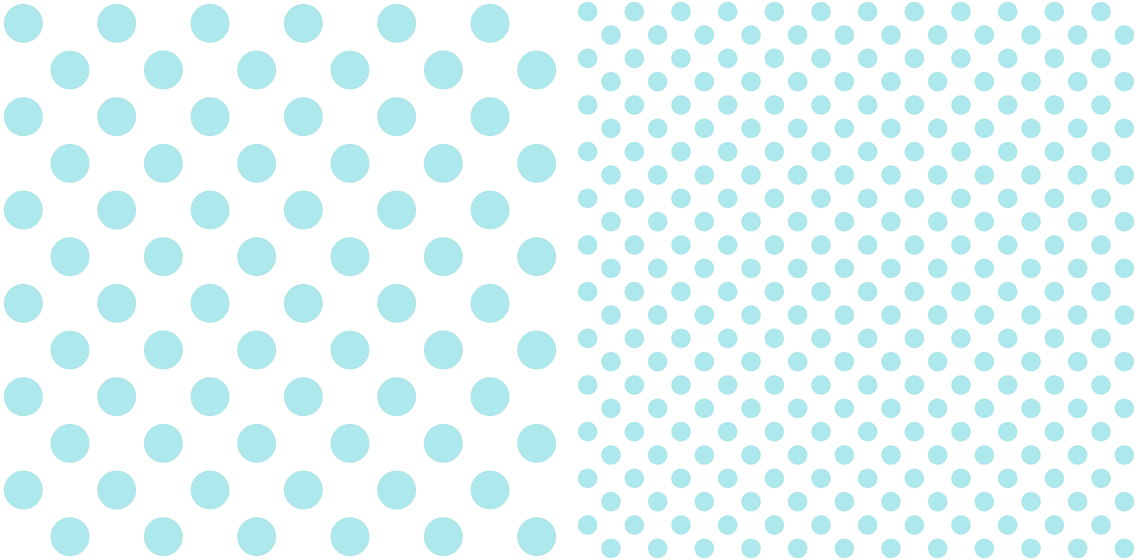
Left: one tile. Right: repeated 2 by 2.
A Shadertoy shader for this pattern:

```glsl
// Staggered polka dots: flat aqua discs on white, two per square cell.
// Each cell wraps, so the distance to the nearest dot tiles without a seam;
// a hairline, slightly greyer rim finishes every disc.

const float REPEATS    = 6.0;                    // cells across and down
const float DOT_RADIUS = 0.208;                  // in cell widths
const float RIM_WIDTH  = 0.008;                  // in cell widths
const vec2  DOT_A      = vec2(0.25, 0.75);       // dot centres in a cell
const vec2  DOT_B      = vec2(0.75, 0.25);

const vec3 GROUND_COLOR = vec3(1.0);
const vec3 DOT_COLOR    = vec3(0.68, 0.91, 0.925);
const vec3 RIM_COLOR    = vec3(0.69, 0.89, 0.90);

// Signed distance to a disc repeated once per unit cell
float repeatedDisc(vec2 p, vec2 center) {
    vec2 offset = fract(p - center + 0.5) - 0.5;
    return length(offset) - DOT_RADIUS;
}

// Antialiased coverage of the inside of a signed distance
float coverage(float dist, float pixel) {
    return clamp(0.5 - dist / pixel, 0.0, 1.0);
}

void mainImage(out vec4 fragColor, in vec2 fragCoord) {
    vec2 p = fragCoord / iResolution.xy * REPEATS;
    float pixel = REPEATS / min(iResolution.x, iResolution.y);

    // Nearest of the two staggered dots
    float dist = min(repeatedDisc(p, DOT_A), repeatedDisc(p, DOT_B));

    // Rim first, then the flat interior on top
    vec3 color = mix(GROUND_COLOR, RIM_COLOR, coverage(dist, pixel));
    color = mix(color, DOT_COLOR, coverage(dist + RIM_WIDTH, pixel));

    fragColor = vec4(color, 1.0);
}
```
